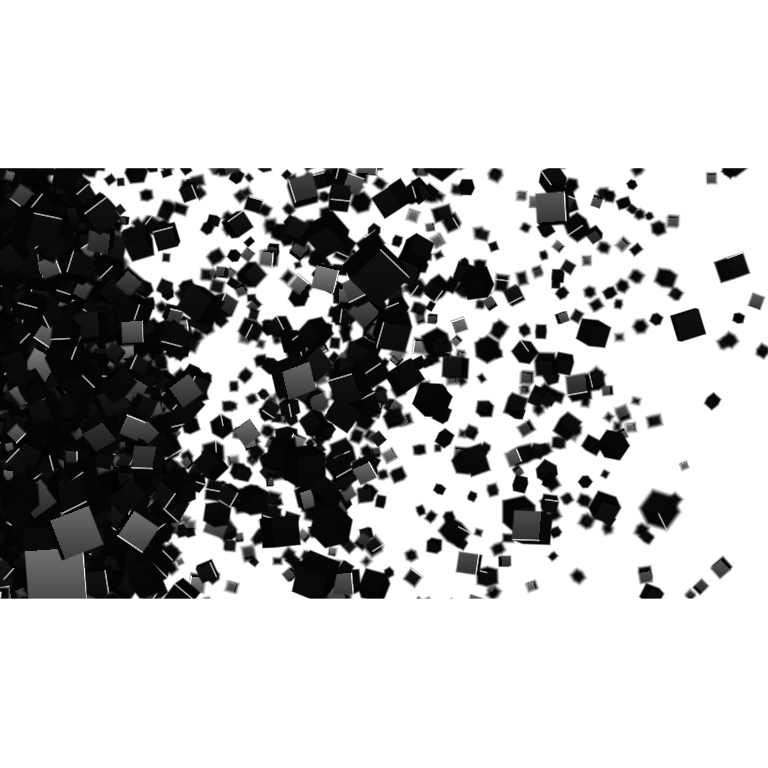
Reproduce this background procedurally as a three.js fragment shader.

```glsl
// A wide band of tumbling dark cubes that burst from a black mass at the left
// and thin out over white. Each cube is a rotated box projected to 2D; grids of
// jittered cells, from small and soft to large and crisp, scatter them.
#define BAND_BOTTOM 0.2205
#define BAND_TOP 0.7810
#define LAYERS 9
#define SMALL_CELL 0.021
#define LARGE_CELL 0.068
#define SOFT_BLUR 0.0042
#define CRISP_BLUR 0.0013
#define GREY_CHANCE 0.24
#define INK 0.012

varying vec2 vUv;

float hash(vec2 p) {
  return fract(sin(dot(p, vec2(127.1, 311.7))) * 43758.5453);
}

float cross2(vec2 a, vec2 b) { return a.x * b.y - a.y * b.x; }

float lobe(vec2 p, vec2 center, vec2 size) {
  vec2 d = (p - center) / size;
  return exp(-dot(d, d));
}

// Right-hand border of the solid mass at height y
float massEdge(float y) {
  return 0.25 - 1.2 * (y - 0.42) * (y - 0.42);
}

// How crowded the cubes are, 0 to 1
float density(vec2 p) {
  float d = mix(0.55, 0.10, smoothstep(0.35, 0.98, p.x));
  d += 0.75 * lobe(p, vec2(0.40, 0.42), vec2(0.075, 0.10));
  d += 0.40 * lobe(p, vec2(0.48, 0.54), vec2(0.07, 0.10));
  d += 0.22 * lobe(p, vec2(0.73, 0.43), vec2(0.09, 0.10));
  d -= 0.40 * lobe(p, vec2(0.53, 0.31), vec2(0.07, 0.08));
  d -= 0.45 * lobe(p, vec2(0.285, 0.47), vec2(0.035, 0.08));
  d -= 0.45 * lobe(p, vec2(0.28, 0.28), vec2(0.04, 0.05));
  d -= 0.25 * lobe(p, vec2(0.64, 0.69), vec2(0.05, 0.09));
  d -= 0.30 * lobe(p, vec2(0.17, 0.76), vec2(0.07, 0.04));
  float edge = massEdge(p.y);
  return clamp(d + 1.0 - smoothstep(edge - 0.03, edge + 0.03, p.x), 0.0, 1.0);
}

// Keeps the shade of the face that p lies deepest inside
void addFace(vec2 p, vec3 n, vec3 b, vec3 c, float tone, inout float best, inout float shade) {
  n *= n.z < 0.0 ? -1.0 : 1.0;
  vec2 d = p - n.xy;
  float u = (n.z - abs(cross2(d, c.xy))) / max(length(c.xy), 0.05);
  float v = (n.z - abs(cross2(b.xy, d))) / max(length(b.xy), 0.05);
  float inside = min(u, v);
  if (inside > best) {
    best = inside;
    shade = INK + tone * n.z * n.z * n.z * (0.88 + 0.2 * d.y);
  }
}

// Distance inside the silhouette across one pair of parallel sides
float slab(vec2 p, vec2 a, vec2 b, vec2 c) {
  float reach = abs(cross2(a, b)) + abs(cross2(a, c));
  return (reach - abs(cross2(p, a))) / max(length(a), 0.02);
}

void drawCube(inout float color, vec2 p, vec2 center, float radius, vec2 seed, float tone, float blur) {
  p = (p - center) / radius;
  float soft = blur / radius;
  if (dot(p, p) > (1.8 + soft) * (1.8 + soft)) return;

  // Spin in the plane, then two tilts; lit cubes face the viewer more
  float turn = 6.2832 * hash(seed + 3.1);
  float swing = tone > 0.2 ? 0.65 : 1.5;
  vec2 tilt = swing * (vec2(hash(seed + 5.7), hash(seed + 8.3)) - 0.5) + 0.15;
  vec2 cs = cos(tilt), sn = sin(tilt);
  mat2 spin = mat2(cos(turn), sin(turn), -sin(turn), cos(turn));
  vec3 a = vec3(spin * vec2(cs.y, sn.x * sn.y), -cs.x * sn.y);
  vec3 b = vec3(spin * vec2(0.0, cs.x), sn.x);
  vec3 c = vec3(spin * vec2(sn.y, -sn.x * cs.y), cs.x * cs.y);

  float best = -9.0, shade = INK;
  addFace(p, a, b, c, tone, best, shade);
  addFace(p, b, c, a, tone, best, shade);
  addFace(p, c, a, b, tone, best, shade);

  // Thin light along one near edge of some cubes
  vec2 side = b.xy * (b.z < 0.0 ? -1.0 : 1.0) + c.xy;
  float along = clamp(dot(p - side, a.xy) / max(dot(a.xy, a.xy), 0.01), -1.0, 1.0);
  float rim = length(p - side - a.xy * along) * radius;
  float glint = step(0.5, hash(seed + 9.9)) * step(0.008, radius);
  shade += 0.6 * glint * (1.0 - smoothstep(0.0004, 0.0018, rim));

  float inside = min(slab(p, a.xy, b.xy, c.xy),
    min(slab(p, b.xy, c.xy, a.xy), slab(p, c.xy, a.xy, b.xy)));
  color = mix(color, shade, smoothstep(-soft, soft, inside));
}

void main() {
  vec2 p = vUv;
  float ragged = 0.012 * sin(p.y * 71.0) + 0.008 * sin(p.y * 163.0);
  float edge = massEdge(p.y) - 0.025 + ragged;
  float color = mix(INK, 1.0, smoothstep(edge - 0.006, edge + 0.006, p.x));

  // Scattered cubes, back to front
  for (int i = 0; i < LAYERS; i++) {
    float depth = float(i) / float(LAYERS - 1);
    float cell = mix(SMALL_CELL, LARGE_CELL, depth);
    vec2 home = floor(p / cell + 0.37 * float(i));
    for (int y = -1; y <= 1; y++) for (int x = -1; x <= 1; x++) {
      vec2 seed = home + vec2(float(x), float(y)) + 37.0 * float(i);
      vec2 jitter = vec2(hash(seed + 0.3), hash(seed + 1.9));
      vec2 center = (seed - 37.37 * float(i) + 0.1 + 0.8 * jitter) * cell;
      float crowd = density(center);
      float chance = 0.62 * crowd * mix(1.0, crowd, depth);
      if (hash(seed + 2.6) > chance) continue;
      float radius = cell * mix(0.16, 0.31, hash(seed + 4.2));
      float pick = hash(seed + 6.4);
      float tone = pick < GREY_CHANCE ? mix(0.25, 0.52, pick / GREY_CHANCE) : 0.09 * pick;
      float blur = mix(CRISP_BLUR, SOFT_BLUR, hash(seed + 7.5) * (1.0 - 0.75 * depth));
      drawCube(color, p, center, radius, seed, tone, blur);
    }
  }

  // Focal cubes in front
  drawCube(color, p, vec2(0.490, 0.647), 0.028, vec2(2.0, 5.0), 0.06, CRISP_BLUR);
  drawCube(color, p, vec2(0.543, 0.674), 0.014, vec2(4.0, 1.0), 0.05, CRISP_BLUR);
  drawCube(color, p, vec2(0.424, 0.638), 0.015, vec2(7.0, 3.0), 0.45, CRISP_BLUR);
  drawCube(color, p, vec2(0.381, 0.509), 0.020, vec2(1.0, 8.0), 0.52, CRISP_BLUR);
  drawCube(color, p, vec2(0.563, 0.479), 0.016, vec2(6.0, 2.0), 0.04, CRISP_BLUR);
  drawCube(color, p, vec2(0.896, 0.577), 0.017, vec2(3.0, 9.0), 0.05, CRISP_BLUR);
  drawCube(color, p, vec2(0.859, 0.336), 0.016, vec2(8.0, 4.0), 0.08, SOFT_BLUR);
  drawCube(color, p, vec2(0.411, 0.249), 0.021, vec2(5.0, 7.0), 0.05, CRISP_BLUR);
  drawCube(color, p, vec2(0.072, 0.264), 0.038, vec2(9.0, 6.0), 0.50, CRISP_BLUR);
  drawCube(color, p, vec2(0.098, 0.306), 0.027, vec2(2.0, 3.0), 0.36, CRISP_BLUR);

  // White above and below the band
  float band = smoothstep(BAND_BOTTOM - 0.001, BAND_BOTTOM + 0.001, p.y)
    * (1.0 - smoothstep(BAND_TOP - 0.001, BAND_TOP + 0.001, p.y));
  gl_FragColor = vec4(vec3(mix(1.0, color, band)), 1.0);
}
```
